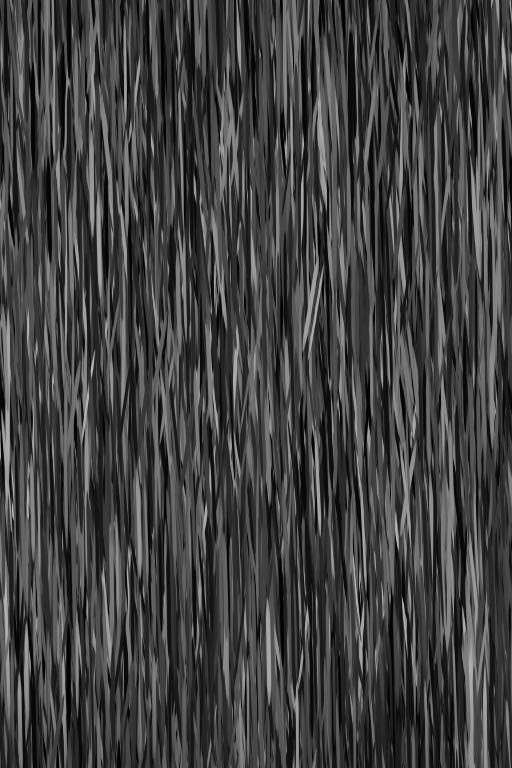
Write a WebGL 1 fragment shader that draws this texture.

```glsl
precision highp float;
// Dense grey hair: overlapping fine strands combed down at a slight slant.
uniform vec2 u_resolution;

#define LAYERS 44
#define COLUMN_WIDTH 0.0092
#define THIN 0.0013
#define THICK 0.0029
#define MEAN_TILT 0.075
#define TILT_SPREAD 0.11
#define CROSS_TILT -0.17
#define SHADOW 0.005
#define BODY 0.42
#define GLINT 0.17

float hash(vec2 p) {
  vec3 q = fract(vec3(p.xyx) * vec3(0.1031, 0.1030, 0.0973));
  q += dot(q, q.yzx + 33.33);
  return fract((q.x + q.y) * q.z);
}

float noise(vec2 p) {
  vec2 i = floor(p);
  vec2 f = fract(p);
  f = f * f * (3.0 - 2.0 * f);
  float low = mix(hash(i), hash(i + vec2(1.0, 0.0)), f.x);
  float high = mix(hash(i + vec2(0.0, 1.0)), hash(i + vec2(1.0, 1.0)), f.x);
  return mix(low, high, f.y);
}

// One sheet of strands: x is the shade, y is the coverage.
vec2 strandLayer(vec2 p, float layer, float tilt, float density, float edge) {
  float seed = layer * 17.3 + 5.0;
  float strandLength = mix(0.11, 0.27, hash(vec2(seed, 2.0)));

  // Slant and gently bend the sheet, then cut it into staggered cells.
  float bend = 0.0025 * sin(p.y * 9.0 + p.x * 5.0 + seed);
  float across = (p.x + tilt * p.y + bend) / COLUMN_WIDTH + hash(vec2(seed, 7.0)) + 40.0;
  float column = floor(across);
  float along = p.y / strandLength + hash(vec2(column, seed)) + 10.0;
  vec2 id = vec2(column + seed * 3.0, floor(along) + seed);
  float t = fract(along);

  // Place a tapered strand inside its cell.
  float halfWidth = mix(THIN, THICK, hash(id + 11.0));
  float room = 0.5 * COLUMN_WIDTH - halfWidth - edge;
  float center = (hash(id + 23.0) - 0.5) * 2.0 * max(room, 0.0);
  float taper = smoothstep(0.0, 0.22, t) * (1.0 - smoothstep(0.78, 1.0, t));
  float offset = abs((fract(across) - 0.5) * COLUMN_WIDTH - center);
  float radius = halfWidth * mix(0.35, 1.0, taper);
  float cover = 1.0 - smoothstep(radius - edge, radius + edge, offset);
  cover *= smoothstep(0.0, 0.06, t) * (1.0 - smoothstep(0.94, 1.0, t));
  cover *= step(hash(id + 37.0), density);

  // Dark undersides, mid greys and a few bright glints.
  float tone = hash(id + 53.0);
  float shade = SHADOW + BODY * tone + GLINT * pow(tone, 6.0);
  shade *= 0.9 + 0.2 * taper;
  return vec2(shade, cover);
}

void main() {
  vec2 p = gl_FragCoord.xy / u_resolution.y;
  vec2 uv = gl_FragCoord.xy / u_resolution;
  float edge = max(0.0009, 0.6 / u_resolution.y);
  float grey = 0.06;

  // Stack the combed sheets, with sparse stray sheets leaning the other way.
  for (int i = 0; i < LAYERS; i++) {
    float layer = float(i);
    float spread = hash(vec2(layer, 1.0)) + hash(vec2(layer, 3.0)) + hash(vec2(layer, 5.0)) - 1.5;
    float stray = step(mod(layer, 7.0), 0.5);
    float tilt = mix(MEAN_TILT, CROSS_TILT, stray) + TILT_SPREAD * spread;
    float density = mix(0.62, 0.16, stray);
    vec2 strand = strandLayer(p, layer, tilt, density, edge);
    grey = mix(grey, strand.x + 0.07 * stray, strand.y);
  }

  // Broad locks of light and a faint darkening at the lower and upper rims.
  float locks = noise(vec2((p.x + MEAN_TILT * p.y) * 16.0, p.y * 3.5));
  grey *= 0.87 + 0.26 * locks;
  grey *= 0.8 + 0.22 * smoothstep(0.0, 0.16, uv.y) * (1.0 - 0.5 * smoothstep(0.9, 1.0, uv.y));
  gl_FragColor = vec4(vec3(clamp(grey, 0.0, 1.0)), 1.0);
}
```
